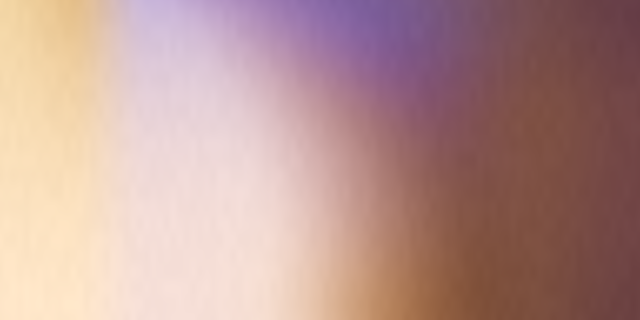
Write a Shadertoy shader that draws this background.

```glsl
// Soft blurred gradient: amber and rose light fading to brown, with a violet glow above.

// Gaussian falloff around a centre, with a separate radius per axis.
float glow(vec2 p, vec2 centre, vec2 radius) {
    vec2 d = (p - centre) / radius;
    return exp(-dot(d, d));
}

float hash(vec2 cell) {
    return fract(sin(dot(cell, vec2(127.1, 311.7))) * 43758.5453);
}

// Smoothly interpolated hash noise in 0..1.
float noise(vec2 p) {
    vec2 cell = floor(p);
    vec2 f = smoothstep(0.0, 1.0, fract(p));
    float low = mix(hash(cell), hash(cell + vec2(1.0, 0.0)), f.x);
    float high = mix(hash(cell + vec2(0.0, 1.0)), hash(cell + vec2(1.0)), f.x);
    return mix(low, high, f.y);
}

void mainImage(out vec4 fragColor, in vec2 fragCoord) {
    vec2 p = fragCoord / iResolution.xy;
    float fromTop = 1.0 - p.y;
    float rise = pow(p.y, 2.5);

    // Amber band on the left, deeper near its upper right
    vec3 amber = mix(vec3(1.0, 0.905, 0.79), vec3(0.95, 0.835, 0.64), pow(p.y, 1.3));
    amber -= vec3(0.05, 0.085, 0.105) * rise * smoothstep(0.0, 0.13, p.x);

    // Pale rose light, turning lilac towards the top
    vec3 rose = mix(vec3(0.965, 0.875, 0.845), vec3(0.79, 0.715, 0.845), rise);

    // Brown shade, dimmer at the top and the right edge
    vec3 brown = vec3(0.50, 0.32, 0.258);
    brown -= vec3(0.05, 0.045, -0.018) * smoothstep(0.82, 1.0, p.x);
    brown -= vec3(0.05, 0.035, 0.0) * smoothstep(0.6, 1.0, p.y);
    brown -= vec3(0.03, 0.02, 0.02) * glow(p, vec2(1.0, 0.0), vec2(0.22, 0.25));

    // Blend the bands; the shade leans left as it rises
    vec3 colour = mix(amber, rose, smoothstep(0.105, 0.235, p.x));
    float edge = 0.632 - 0.19 * rise;
    float shade = smoothstep(edge - 0.24, edge + 0.15, p.x);
    colour = mix(colour, brown, shade);

    // Pink blush where light meets shade
    colour += vec3(0.08, -0.08, -0.02) * shade * (1.0 - shade);

    // Tan warmth at the foot of the shade
    colour -= vec3(0.0, 0.02, 0.14) * glow(p, vec2(0.59, 0.0), vec2(0.14, 0.27));

    // Violet glow, narrowing and drifting right as it descends
    vec2 violetCentre = vec2(0.56 + 0.30 * fromTop, 1.0);
    vec2 violetRadius = vec2(max(0.20 - 0.26 * fromTop, 0.10), 0.36);
    float violetGreen = mix(0.0, 0.08, smoothstep(0.6, 1.0, p.y));
    colour += vec3(0.03, violetGreen, 0.34) * glow(p, violetCentre, violetRadius);

    // Faint upright streaks
    colour += 0.018 * (noise(p * vec2(96.0, 20.0)) - 0.5);

    fragColor = vec4(clamp(colour, 0.0, 1.0), 1.0);
}
```
